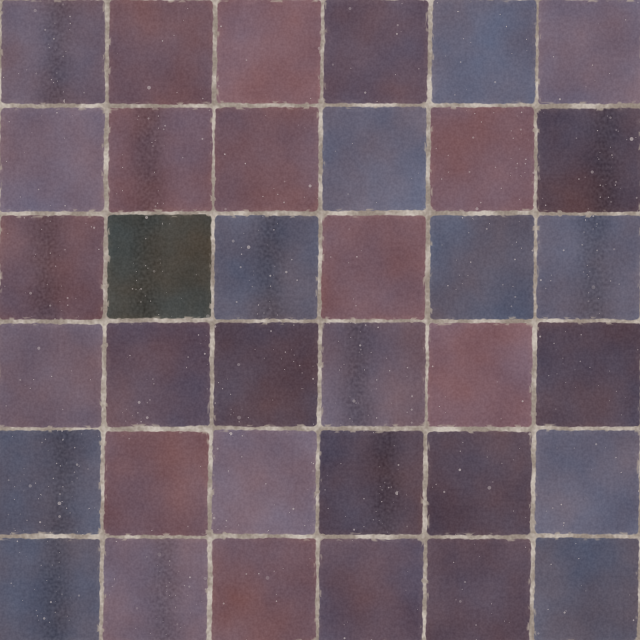
Reproduce this texture procedurally as a WebGL 2 fragment shader.

```glsl
#version 300 es
precision highp float;
uniform vec2 u_resolution;
out vec4 outColor;

float hash(vec2 p) {
  vec3 q = fract(p.xyx * 0.1031);
  q += dot(q, q.yzx + 33.33);
  return fract((q.x + q.y) * q.z);
}

vec2 gradient(vec2 cell) {
  float angle = 6.2832 * hash(cell);
  return vec2(cos(angle), sin(angle));
}

float gradientNoise(vec2 p) {
  vec2 i = floor(p), f = p - i;
  vec2 e = vec2(0.0, 1.0);
  vec2 w = f * f * f * (f * (f * 6.0 - 15.0) + 10.0);
  return mix(
    mix(dot(gradient(i), f), dot(gradient(i + e.yx), f - e.yx), w.x),
    mix(dot(gradient(i + e.xy), f - e.xy), dot(gradient(i + e.yy), f - e.yy), w.x), w.y);
}

float fbm(vec2 p) {
  float sum = 0.0, amplitude = 1.0;
  for (int i = 0; i < 4; i++) {
    sum += amplitude * gradientNoise(p);
    p = mat2(1.6, 1.2, -1.2, 1.6) * p + 7.3;
    amplitude *= 0.5;
  }
  return sum;
}

float roundedBox(vec2 p, vec2 halfSize, float radius) {
  vec2 q = abs(p) - halfSize + radius;
  return length(max(q, 0.0)) + min(max(q.x, q.y), 0.0) - radius;
}

// Fifth powers modulo 37 shuffle the 36 tiles, so each glaze keeps its share
vec3 glazeColor(vec2 id) {
  float n = 1.0 + id.x + 6.0 * id.y;
  float square = mod(n * n, 37.0);
  float rank = mod(mod(square * square, 37.0) * n, 37.0);
  vec3 slate = vec3(0.385, 0.375, 0.44);
  vec3 wine = vec3(0.45, 0.345, 0.375);
  vec3 aubergine = vec3(0.36, 0.30, 0.345);
  vec3 olive = vec3(0.30, 0.295, 0.28);
  vec3 plum = vec3(0.44, 0.38, 0.43);
  return rank < 9.5 ? slate : rank < 14.5 ? wine : rank < 17.5 ? aubergine :
         rank < 18.5 ? olive : rank < 23.5 ? wine : rank < 29.5 ? aubergine : plum;
}

// Pale pits in clusters, one candidate per small cell
float pits(vec2 p, float density, float soft) {
  float cover = 0.0;
  for (float scale = 14.0; scale < 40.0; scale += 11.0) {
    vec2 cell = floor(p * scale);
    vec2 center = 0.3 + 0.4 * vec2(hash(cell + 3.7), hash(cell + 19.1));
    float radius = mix(0.08, 0.25, hash(cell + 41.3));
    float d = (length(fract(p * scale) - center) - radius) / scale;
    float present = step(hash(cell + 57.9 + scale), density);
    cover = max(cover, present * (1.0 - smoothstep(-soft, soft, d)) * mix(0.3, 1.0, hash(cell + 73.0)));
  }
  return cover;
}

void main() {
  vec2 uv = gl_FragCoord.xy / u_resolution;
  float pixel = 5.95 / min(u_resolution.x, u_resolution.y);

  // Six by six hand-laid tiles, with a slight lean
  vec2 p = vec2(uv.x * 5.953 + 0.055 * (1.0 - uv.y), uv.y * 5.94 + 0.04);
  vec2 id = floor(p);
  vec2 jitter = vec2(hash(id + 11.0), hash(id + 23.0)) - 0.5;
  vec2 local = fract(p) - 0.5;
  float tilt = 0.018 * (hash(id + 31.0) - 0.5);
  vec2 q = local + 0.014 * jitter + tilt * vec2(-local.y, local.x);
  q += 0.012 * vec2(gradientNoise(p * 4.0 + id * 9.0), gradientNoise(p * 4.0 + id * 5.0 + 40.0));
  float edge = roundedBox(q, vec2(0.481), 0.035) + 0.009 * gradientNoise(p * 23.0);
  float soft = max(pixel, 0.007);

  // Glaze: uneven firing, cloudy tints and fine grain
  vec2 s = p + id * 3.17;
  float cloud = fbm(s * 1.7);
  vec3 color = glazeColor(id) * (1.0 + 0.16 * (hash(id + 47.0) - 0.5));
  color += 0.045 * cloud + 0.05 * dot(local, jitter);
  color += vec3(0.04, -0.005, -0.035) * fbm(s * 1.3 + 60.0);
  color += 0.035 * gradientNoise(p * 17.0) * gradientNoise(p * 5.0 + 8.0);
  color += 0.03 * gradientNoise(p * 31.0) + 0.025 * gradientNoise(p * 52.0 + 15.0);

  // Some tiles carry a dark, rough upright streak
  float streaked = step(0.68, hash(id + 83.0));
  float across = local.x - 0.3 * jitter.x + 0.05 * gradientNoise(p * 5.0);
  float streak = streaked * exp(-across * across * 45.0);
  color *= 1.0 - 0.13 * streak;
  color += 0.06 * streak * gradientNoise(p * 34.0 + 90.0);

  // Pits and worn rims
  float wear = pow(hash(id + 97.0), 2.0);
  float density = 0.004 + 0.05 * wear * smoothstep(0.0, 0.5, fbm(s * 2.3 + 30.0)) + 0.035 * streak;
  color = mix(color, vec3(0.73, 0.69, 0.68), 0.75 * pits(p, density, pixel * 0.7));
  float rim = smoothstep(-0.06, 0.0, edge);
  color += rim * vec3(0.035, 0.028, 0.018) * (0.6 + gradientNoise(p * 9.0));
  float chip = smoothstep(-0.028, -0.004, edge) * smoothstep(0.22, 0.42, gradientNoise(p * 11.0 + 70.0));
  color = mix(color, vec3(0.68, 0.63, 0.58), 0.75 * chip);

  // Sandy grout, patchy from tan to chalk
  float chalk = smoothstep(-0.35, 0.5, fbm(p * 3.0 + 20.0) + 0.3 * gradientNoise(p * 28.0));
  vec3 grout = mix(vec3(0.59, 0.54, 0.50), vec3(0.78, 0.74, 0.70), chalk);
  grout += 0.05 * gradientNoise(p * 45.0);
  color = mix(color, grout, smoothstep(-soft, soft, edge));

  outColor = vec4(clamp(color, 0.0, 1.0), 1.0);
}
```
